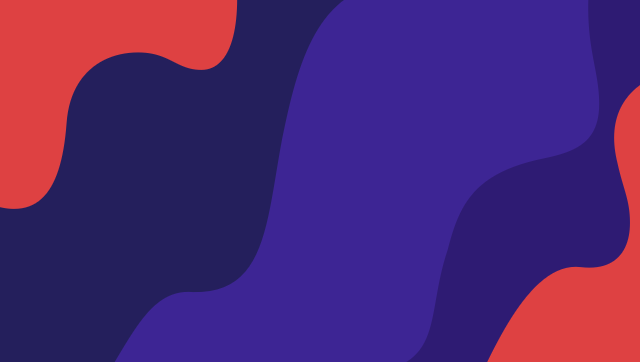
A Shadertoy shader for this background:

```glsl
#define GRID 435.0   // grid units per canvas height
#define STEPS 24     // straight pieces per curve
#define NAVY vec3(0.141, 0.122, 0.361)
#define VIOLET vec3(0.240, 0.145, 0.580)
#define PURPLE vec3(0.180, 0.106, 0.450)
#define RED vec3(0.871, 0.255, 0.259)

// An edge keeps its nearest distance and which side the point is on (-1 = left).
struct Edge { float dist; float side; };

vec2 bezier(vec2 a, vec2 b, vec2 c, vec2 d, float t) {
    vec2 ab = mix(a, b, t), bc = mix(b, c, t), cd = mix(c, d, t);
    return mix(mix(ab, bc, t), mix(bc, cd, t), t);
}

// Adds one cubic curve: distance to it, and a side flip per rightward crossing.
void addCurve(inout Edge edge, vec2 p, vec2 a, vec2 b, vec2 c, vec2 d) {
    vec2 start = a;
    for (int i = 1; i <= STEPS; i++) {
        vec2 end = bezier(a, b, c, d, float(i) / float(STEPS));
        vec2 along = end - start, offset = p - start;
        float h = clamp(dot(offset, along) / dot(along, along), 0.0, 1.0);
        edge.dist = min(edge.dist, length(offset - along * h));
        if ((start.y > p.y) != (end.y > p.y) &&
            offset.x < offset.y * along.x / along.y) edge.side = -edge.side;
        start = end;
    }
}

// Smooth coverage of the area to the right of an edge.
float rightOf(Edge edge, float pixel) {
    return clamp(0.5 + edge.side * edge.dist / pixel, 0.0, 1.0);
}

Edge violetEdge(vec2 p) {
    Edge e = Edge(1e4, 1.0);
    addCurve(e, p, vec2(416, -2), vec2(370, 30), vec2(353, 98), vec2(339, 167));
    addCurve(e, p, vec2(339, 167), vec2(320, 268), vec2(320, 353), vec2(232, 351));
    addCurve(e, p, vec2(232, 351), vec2(188, 347), vec2(166, 388), vec2(136, 438));
    return e;
}

Edge purpleEdge(vec2 p) {
    Edge e = Edge(1e4, 1.0);
    addCurve(e, p, vec2(707, -2), vec2(705, 60), vec2(720, 85), vec2(720, 125));
    addCurve(e, p, vec2(720, 125), vec2(720, 170), vec2(693, 182), vec2(655, 190));
    addCurve(e, p, vec2(655, 190), vec2(570, 207), vec2(552, 245), vec2(538, 300));
    addCurve(e, p, vec2(538, 300), vec2(516, 365), vec2(528, 415), vec2(483, 438));
    return e;
}

Edge upperRedEdge(vec2 p) {
    Edge e = Edge(1e4, 1.0);
    addCurve(e, p, vec2(285, -2), vec2(285, 52), vec2(270, 84), vec2(242, 84));
    addCurve(e, p, vec2(242, 84), vec2(212, 84), vec2(204, 63), vec2(166, 63));
    addCurve(e, p, vec2(166, 63), vec2(122, 63), vec2(84, 90), vec2(80, 148));
    addCurve(e, p, vec2(80, 148), vec2(75, 215), vec2(56, 251), vec2(17, 251));
    addCurve(e, p, vec2(17, 251), vec2(10, 251), vec2(4, 250), vec2(-4, 248));
    return e;
}

Edge lowerRedEdge(vec2 p) {
    Edge e = Edge(1e4, 1.0);
    addCurve(e, p, vec2(830, -2), vec2(830, 60), vec2(790, 86), vec2(768, 103));
    addCurve(e, p, vec2(768, 103), vec2(738, 126), vec2(733, 160), vec2(742, 196));
    addCurve(e, p, vec2(742, 196), vec2(749, 228), vec2(757, 240), vec2(757, 268));
    addCurve(e, p, vec2(757, 268), vec2(757, 300), vec2(741, 326), vec2(698, 321));
    addCurve(e, p, vec2(698, 321), vec2(650, 315), vec2(612, 380), vec2(584, 438));
    return e;
}

void mainImage(out vec4 fragColor, in vec2 fragCoord) {
    // Grid position, measured down from the top edge
    float pixel = GRID / iResolution.y;
    vec2 p = vec2(fragCoord.x, iResolution.y - fragCoord.y) * pixel;

    // Flat layers, back to front
    vec3 color = mix(NAVY, VIOLET, rightOf(violetEdge(p), pixel));
    color = mix(color, PURPLE, rightOf(purpleEdge(p), pixel));
    color = mix(RED, color, rightOf(upperRedEdge(p), pixel));
    color = mix(color, RED, rightOf(lowerRedEdge(p), pixel));
    fragColor = vec4(color, 1.0);
}
```
